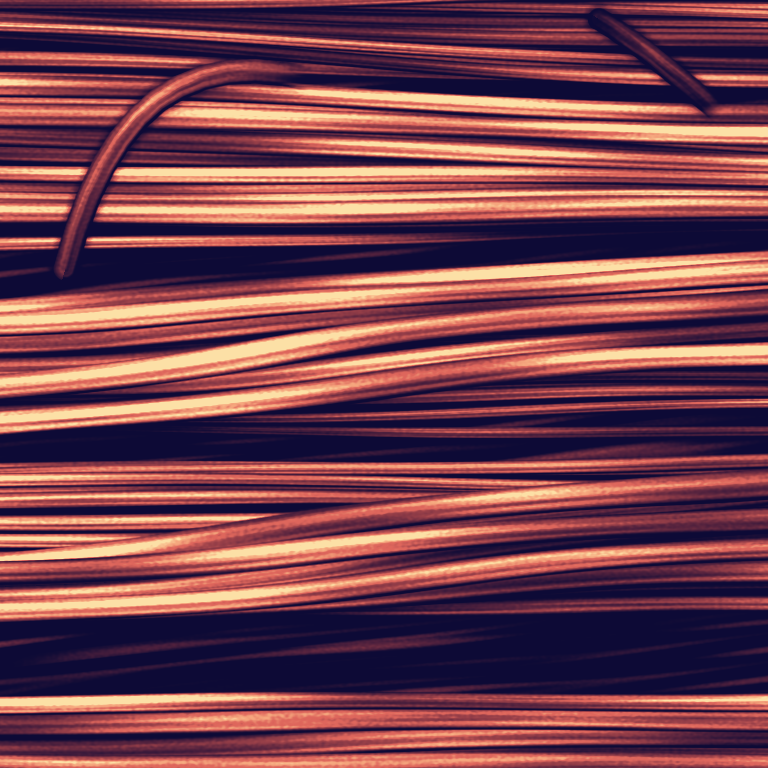
This texture is drawn by a Shadertoy shader. Its source:

```glsl
vec3 hash3(vec2 p) {
    vec3 q = fract(vec3(p.xyx) * vec3(0.1031, 0.1030, 0.0973));
    q += dot(q, q.yxz + 33.33);
    return fract((q.xxy + q.yzz) * q.zyx);
}

float cornerSlope(vec2 cell, vec2 offset) {
    return dot(hash3(cell).xy * 2.0 - 1.0, offset);
}

float gradientNoise(vec2 p) {
    vec2 i = floor(p), f = fract(p);
    vec2 u = f * f * (3.0 - 2.0 * f);
    vec2 e = vec2(1.0, 0.0);
    float low = mix(cornerSlope(i, f), cornerSlope(i + e.xy, f - e.xy), u.x);
    float high = mix(cornerSlope(i + e.yx, f - e.yx), cornerSlope(i + e.xx, f - e.xx), u.x);
    return mix(low, high, u.y);
}

float lobe(float t, float center, float width) {
    float d = (t - center) / width;
    return exp(-d * d);
}

// Metal reflections across a wire: t runs from -1 (bottom) to 1 (top)
float wireTone(float t, float along, float seed) {
    float streak = gradientNoise(vec2(along * 5.0, t * 3.5 + seed * 91.0));
    float sheen = 0.84 * lobe(t, 0.36, 0.56) + 0.46 * lobe(t, -0.54, 0.25);
    return sheen * (1.0 + 0.45 * streak) + 0.10 * streak;
}

float edgeCover(float t, float radius) {
    float soft = (0.0009 + 0.5 / iResolution.y) / radius;
    return 1.0 - smoothstep(1.0 - soft, 1.0 + soft, abs(t));
}

// layer: x is the gathered tone, y the light still passing to things behind
// span: low and high edge at the left, then low and high edge at the right
void addBundle(inout vec2 layer, vec2 uv, vec4 span, int count, float radius, float gain, float id) {
    float bottom = min(span.x, span.z) - 0.03;
    float top = max(span.y, span.w) + 0.03;
    if (layer.y < 0.03 || uv.y < bottom - 0.03 || uv.y > top) return;

    for (int i = 0; i < count; i++) {
        float k = float(i);
        vec3 h = hash3(vec2(k + 3.0, id * 17.0 + 5.0));
        vec2 ends = mix(span.xz, span.yw, fract(k * 0.618 + id * 0.37)) + (h.xy - 0.5) * 0.03;
        float ease = mix(uv.x, smoothstep(0.0, 1.0, uv.x + (h.z - 0.5) * 0.4), 0.5);
        float r = radius * mix(0.75, 1.2, h.z);
        float t = (uv.y - mix(ends.x, ends.y, ease)) / r;
        if (t < -2.6 || t > 1.3) continue;

        float cover = edgeCover(t, r);
        if (cover > 0.0) {
            float patchLight = gradientNoise(vec2(uv.x * 2.1 + h.x * 20.0, k * 3.7 + id + 0.4));
            float light = gain * mix(0.45, 1.35, smoothstep(-0.3, 0.3, patchLight));
            layer.x += layer.y * cover * light * wireTone(t, uv.x, h.y);
        }
        float shadow = t < 0.0 ? 0.55 * smoothstep(-2.6, -0.9, t) : 0.0;
        layer.y *= (1.0 - cover) * (1.0 - shadow);
        if (layer.y < 0.03) break;
    }
}

// A loose wire along a quadratic curve from a to c, sinking in at c
void addBentWire(inout vec2 layer, vec2 uv, vec2 a, vec2 b, vec2 c, float radius, float gain) {
    vec2 margin = vec2(radius * 2.5);
    vec2 low = min(a, c) - margin, high = max(a, c) + margin;
    if (any(lessThan(uv, low)) || any(greaterThan(uv, high))) return;

    float nearest = 10.0, side = 0.0, along = 0.0;
    vec2 start = a;
    for (int i = 1; i <= 12; i++) {
        float s = float(i) / 12.0;
        vec2 end = mix(mix(a, b, s), mix(b, c, s), s);
        vec2 dir = end - start, rel = uv - start;
        float f = clamp(dot(rel, dir) / dot(dir, dir), 0.0, 1.0);
        float d = length(rel - dir * f);
        if (d < nearest) {
            nearest = d;
            side = sign(dir.x * rel.y - dir.y * rel.x);
            along = s + (f - 1.0) / 12.0;
        }
        start = end;
    }
    float t = nearest / radius;
    float visible = 1.0 - smoothstep(0.88, 1.0, along);
    float cover = edgeCover(t, radius) * visible;
    float shadow = 0.5 * visible * (1.0 - smoothstep(0.9, 1.7, t));
    float light = gain * (0.55 + 0.65 * sin(along * 3.14));
    layer.x += layer.y * cover * light * wireTone(t * side, along, 0.3);
    layer.y *= (1.0 - cover) * (1.0 - shadow);
}

vec3 copperRamp(float v) {
    vec3 color = mix(vec3(0.05, 0.04, 0.21), vec3(0.32, 0.13, 0.24), smoothstep(0.05, 0.24, v));
    color = mix(color, vec3(0.58, 0.24, 0.28), smoothstep(0.2, 0.38, v));
    color = mix(color, vec3(0.87, 0.40, 0.36), smoothstep(0.36, 0.55, v));
    color = mix(color, vec3(0.96, 0.65, 0.49), smoothstep(0.55, 0.75, v));
    return mix(color, vec3(0.99, 0.88, 0.65), smoothstep(0.74, 0.95, v));
}

void mainImage(out vec4 fragColor, in vec2 fragCoord) {
    vec2 uv = fragCoord / iResolution.xy;
    vec2 layer = vec2(0.0, 1.0);

    // Loose bent wires in front
    addBentWire(layer, uv, vec2(0.085, 0.65), vec2(0.163, 0.965), vec2(0.41, 0.895), 0.016, 0.62);
    addBentWire(layer, uv, vec2(0.78, 0.975), vec2(0.84, 0.94), vec2(0.94, 0.85), 0.014, 0.30);

    // Bundles from front to back, thick bright wires before thin dim ones
    uv.y += 0.003 * sin(uv.x * 6.0 + uv.y * 25.0);
    addBundle(layer, uv, vec4(-0.01, 0.09, -0.01, 0.10), 11, 0.015, 1.20, 8.0);
    addBundle(layer, uv, vec4(0.19, 0.29, 0.25, 0.40), 7, 0.017, 1.15, 7.0);
    addBundle(layer, uv, vec4(0.20, 0.405, 0.22, 0.405), 17, 0.010, 1.0, 6.0);
    addBundle(layer, uv, vec4(0.43, 0.59, 0.54, 0.67), 9, 0.016, 1.15, 5.0);
    addBundle(layer, uv, vec4(0.45, 0.61, 0.44, 0.65), 14, 0.009, 0.68, 4.0);
    addBundle(layer, uv, vec4(0.71, 0.90, 0.72, 0.85), 12, 0.013, 1.15, 3.0);
    addBundle(layer, uv, vec4(0.69, 0.90, 0.71, 0.86), 16, 0.009, 0.95, 2.0);
    addBundle(layer, uv, vec4(0.92, 1.01, 0.88, 1.01), 13, 0.009, 0.72, 1.0);

    // Faint strands in the deep shadow, then fine metal grain
    float drift = uv.y - 0.10 * uv.x;
    float strands = max(0.0, gradientNoise(vec2(uv.x * 3.0, drift * 85.0)));
    float tone = layer.x + layer.y * (0.04 + 0.5 * strands);
    tone *= 1.0 + 0.22 * gradientNoise(uv * vec2(170.0, 260.0));
    fragColor = vec4(copperRamp(tone), 1.0);
}
```
